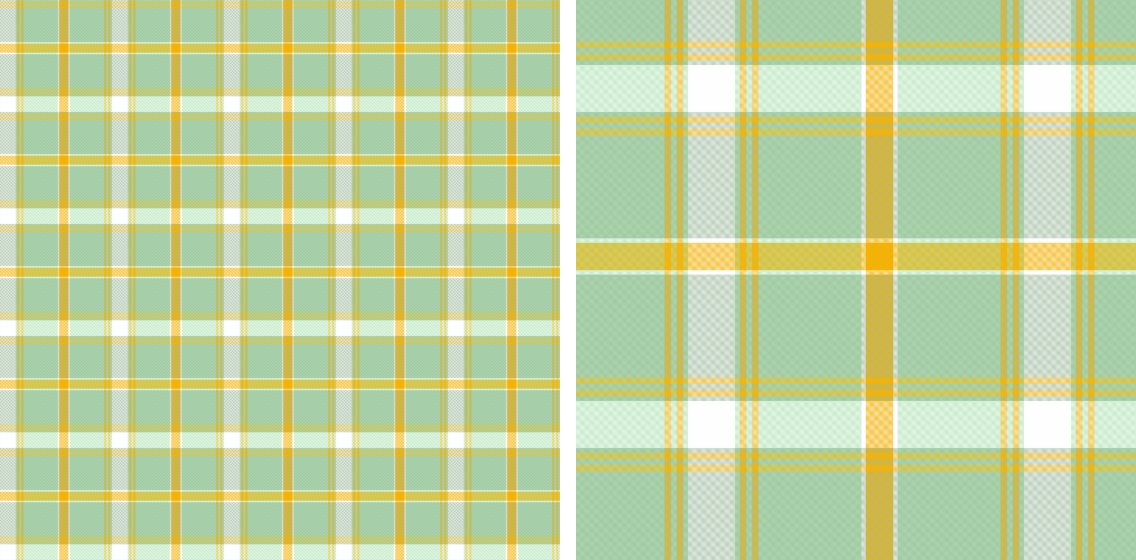
Left, the full canvas; right, a detail of the centre.
Give the GLSL for this pattern, as a Shadertoy shader.

```glsl
#define REPEATS 5.0
#define THREADS 36.0
#define WHITE_CENTRE 0.07
#define WEAVE_DEPTH 0.20
#define YELLOW_LIFT 0.07
#define WARP_GREEN vec3(0.68, 0.89, 0.70)
#define WEFT_GREEN vec3(0.62, 0.73, 0.62)
#define YELLOW vec3(0.95, 0.70, 0.03)
#define WHITE vec3(0.995)

const float TAU = 6.2831853;

// Smooth-edged stripe around zero
float stripe(float dist, float halfWidth, float blur) {
    return 1.0 - smoothstep(halfWidth - blur, halfWidth + blur, abs(dist));
}

// Thread colour across one repeat; alpha holds the amount of yellow
vec4 threadColour(float position, vec3 ground, float blur) {
    float fromWhite = abs(fract(position - WHITE_CENTRE + 0.5) - 0.5);
    float fromYellow = 0.5 - fromWhite;

    // Pair of fine lines on either side of the white band
    float pinLines = stripe(fromWhite - 0.094, 0.010, blur)
                   + stripe(fromWhite - 0.130, 0.010, blur);
    vec4 colour = mix(vec4(ground, 0.0), vec4(YELLOW, 1.0), 0.85 * min(pinLines, 1.0));

    // White band, then the yellow band with its white borders
    colour = mix(colour, vec4(WHITE, 0.0), stripe(fromWhite, 0.070, blur));
    colour = mix(colour, vec4(WHITE, 0.0), stripe(fromYellow, 0.054, blur));
    return mix(colour, vec4(YELLOW, 1.0), stripe(fromYellow, 0.041, blur));
}

// Criss-cross weave in -1..1, fading out where threads are finer than pixels
float weave(vec2 cell, float pixel) {
    vec2 phase = TAU * THREADS * cell;
    float fade = 1.0 - smoothstep(0.40, 0.60, THREADS * pixel);
    return fade * (0.7 * sin(phase.x) * sin(phase.y) + 0.3 * sin(phase.x + phase.y));
}

void mainImage(out vec4 fragColor, in vec2 fragCoord) {
    vec2 cell = REPEATS * fragCoord / iResolution.xy;
    vec2 pixel = REPEATS / iResolution.xy;
    vec2 blur = 0.7 * pixel;

    vec4 warp = threadColour(cell.x, WARP_GREEN, blur.x);
    vec4 weft = threadColour(cell.y, WEFT_GREEN, blur.y);

    // Share of the vertical threads lying on top
    float warpShare = 0.5 + YELLOW_LIFT * (warp.a - weft.a)
                    + WEAVE_DEPTH * weave(cell, max(pixel.x, pixel.y));
    fragColor = vec4(mix(weft.rgb, warp.rgb, warpShare), 1.0);
}
```
